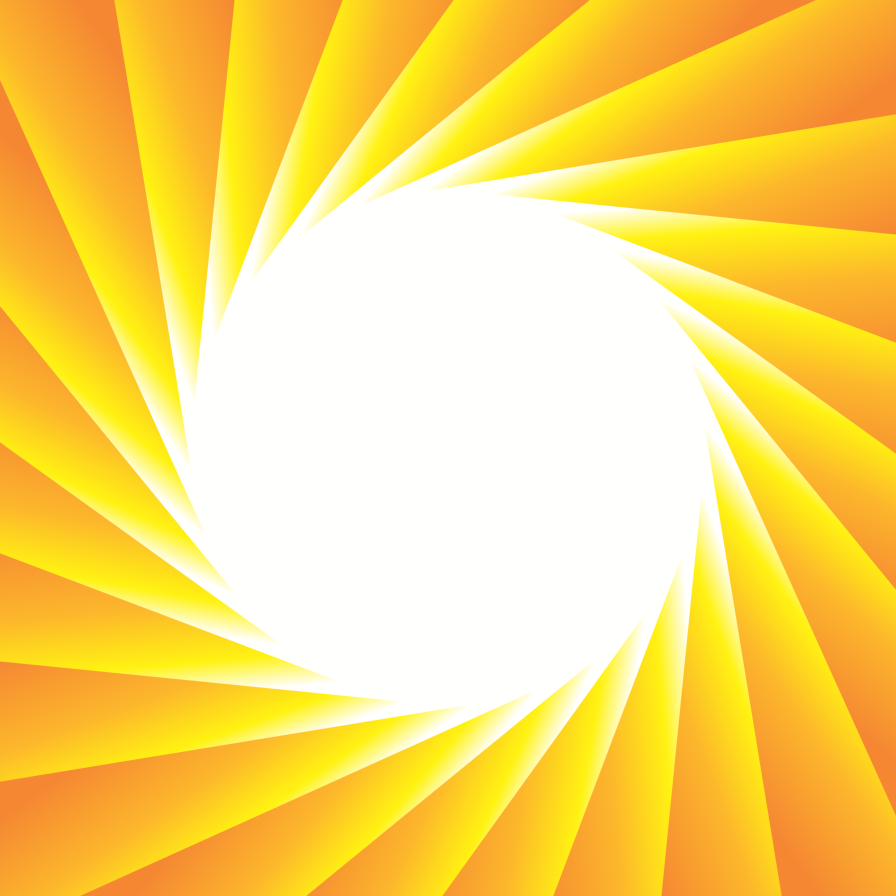
Write a Shadertoy shader that draws this background.

```glsl
#define BLADES 24.0
#define TILT 0.1623
#define HUB_RADIUS 0.2875
#define LENGTH_FADE 0.19
#define WHITE_END 0.033
#define YELLOW_AT 0.070
#define AMBER_AT 0.135
#define ORANGE_AT 0.235

const float TAU = 6.2831853;
const vec3 WHITE = vec3(1.0, 1.0, 0.995);
const vec3 YELLOW = vec3(1.0, 0.95, 0.07);
const vec3 AMBER = vec3(0.99, 0.72, 0.17);
const vec3 ORANGE = vec3(0.96, 0.53, 0.20);

// Position in a blade: x runs along its leading edge, y is the depth behind it
vec2 bladeCoords(vec2 p, float index) {
    float angle = TILT + index * TAU / BLADES;
    vec2 along = vec2(cos(angle), sin(angle));
    vec2 outward = vec2(-along.y, along.x);
    return vec2(dot(p, along), HUB_RADIUS - dot(p, outward));
}

// Slanted gradient from the white hub to the orange tip
vec3 bladeColor(vec2 blade) {
    float heat = blade.y + LENGTH_FADE * blade.x;
    vec3 color = mix(WHITE, YELLOW, clamp((heat - WHITE_END) / (YELLOW_AT - WHITE_END), 0.0, 1.0));
    color = mix(color, AMBER, clamp((heat - YELLOW_AT) / (AMBER_AT - YELLOW_AT), 0.0, 1.0));
    return mix(color, ORANGE, clamp((heat - AMBER_AT) / (ORANGE_AT - AMBER_AT), 0.0, 1.0));
}

void mainImage(out vec4 fragColor, in vec2 fragCoord) {
    float pixel = 1.0 / iResolution.y;
    vec2 p = (fragCoord - 0.5 * iResolution.xy) * pixel;
    float radius = length(p);
    vec3 color = WHITE;

    if (radius > HUB_RADIUS) {
        // Direction of the hub tangent that passes through this point
        float tangent = atan(p.y, p.x) - 0.25 * TAU + acos(HUB_RADIUS / radius);
        float index = ceil((tangent - TILT) * BLADES / TAU);
        vec2 blade = bladeCoords(p, index);

        // Smooth the seam with the neighbouring blade
        vec3 neighbour = bladeColor(bladeCoords(p, index + 1.0));
        color = mix(neighbour, bladeColor(blade), smoothstep(0.0, 1.5 * pixel, blade.y));
    }
    fragColor = vec4(color, 1.0);
}
```
